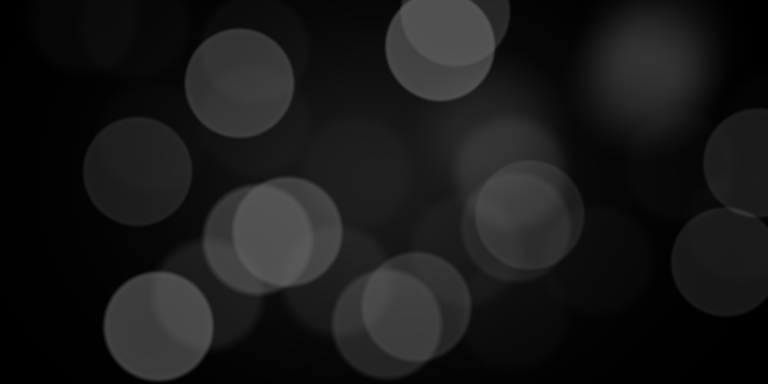
Write a Shadertoy shader that draws this background.

```glsl
// Grey out-of-focus light discs over a dim haze on black.

// Lengths are in canvas heights.
const float DISC_RADIUS = 0.142;
const float SHARP_EDGE = 0.006;
const float DULL_EDGE = 0.02;
const float SOFT_EDGE = 0.09;
const float RIM_WIDTH = 0.007;
const float RIM_GAIN = 0.10;
const float CORE_DIMMING = 0.06;
const float LIGHT_LIMIT = 0.40;

const int CHAIN_COUNT = 9;
const vec2 CHAIN_START = vec2(0.43, 0.28);
const float CHAIN_STEP = 0.112;
const float CHAIN_BUNCHING = 0.02;
const float CHAIN_SWAY = 0.13;
const float CHAIN_FIRST = 0.28;
const float CHAIN_LAST = 0.08;

const int ARCH_COUNT = 6;
const vec2 ARCH_CENTER = vec2(1.17, 0.50);
const vec2 ARCH_RADII = vec2(0.82, 0.38);
const float ARCH_BASE = 0.085;
const float ARCH_PEAK = 0.16;
const vec2 ECHO_OFFSET = vec2(0.04, 0.09);

const int DRIFT_COUNT = 3;
const vec2 DRIFT_START = vec2(1.28, 0.66);
const vec2 DRIFT_END = vec2(1.38, 0.44);
const float DRIFT_LIGHT = 0.075;

const int FAINT_COUNT = 7;
const float FAINT_LIGHT = 0.02;

const vec2 HAZE_CENTER = vec2(0.98, 0.53);
const vec2 HAZE_SIZE = vec2(0.52, 0.40);
const float HAZE_LIGHT = 0.10;

vec2 hash2(float n) {
    vec3 q = fract(vec3(n) * vec3(0.1031, 0.1030, 0.0973));
    q += dot(q, q.yzx + 33.33);
    return fract((q.xx + q.yz) * q.zy);
}

float bell(float x) {
    return exp(-x * x);
}

// Light of one disc: a nearly flat face and, when in focus, a thin rim.
float disc(vec2 p, vec2 center, float blur, float light) {
    float r = length(p - center);
    float edge = max(blur, 1.0 / iResolution.y);
    float d = r - DISC_RADIUS;
    float cover = 1.0 - smoothstep(-edge, edge, d);
    float face = 1.0 - CORE_DIMMING * (1.0 - min(r / DISC_RADIUS, 1.0));
    float focus = 1.0 - smoothstep(SHARP_EDGE, DULL_EDGE, blur);
    float rim = RIM_GAIN * focus * bell((d + edge) / RIM_WIDTH);
    return light * cover * (face + rim);
}

// Overlapping lights along a wavy line, bunched in threes.
float chain(vec2 p) {
    float sum = 0.0;
    for (int i = 0; i < CHAIN_COUNT; i++) {
        float n = float(i);
        float pulse = 0.5 + 0.5 * cos(2.1 * n + 0.8);
        float bunch = -CHAIN_BUNCHING * sin(2.09 * (n - 2.5));
        vec2 center = CHAIN_START + vec2(CHAIN_STEP * n + bunch, -CHAIN_SWAY * cos(1.2 * n));
        float fade = mix(CHAIN_FIRST, CHAIN_LAST, n / float(CHAIN_COUNT - 1));
        sum += disc(p, center, mix(DULL_EDGE, SHARP_EDGE, pulse), fade * mix(0.3, 1.0, pulse));
    }
    return sum;
}

// Lights around an arch, each with a weaker displaced echo.
float arch(vec2 p) {
    float sum = 0.0;
    for (int i = 0; i < ARCH_COUNT; i++) {
        float angle = 0.7 * float(i) - 0.5;
        vec2 center = ARCH_CENTER + ARCH_RADII * vec2(cos(angle), sin(angle));
        float crest = bell(1.4 * (angle - 1.7));
        float softness = bell(6.0 * (angle - 0.9));
        float blur = mix(SHARP_EDGE, SOFT_EDGE, softness);
        float light = ARCH_BASE + ARCH_PEAK * crest;
        float echo = light * (mix(0.15, 0.55, bell(3.0 * (angle - 1.6))) + 0.4 * softness);
        float echoBlur = max(blur, mix(DULL_EDGE, SHARP_EDGE, crest));
        sum += disc(p, center, blur, light);
        sum += disc(p, center + ECHO_OFFSET, echoBlur, echo);
    }
    return sum;
}

// A short run of lights coming into focus.
float drift(vec2 p) {
    float sum = 0.0;
    for (int i = 0; i < DRIFT_COUNT; i++) {
        float t = float(i) / float(DRIFT_COUNT - 1);
        float blur = mix(SOFT_EDGE, SHARP_EDGE, sqrt(t));
        sum += disc(p, mix(DRIFT_START, DRIFT_END, t), blur, DRIFT_LIGHT);
    }
    return sum;
}

// Barely visible lights scattered over the canvas.
float faintLights(vec2 p) {
    float sum = 0.0;
    for (int i = 0; i < FAINT_COUNT; i++) {
        vec2 h = hash2(float(i) + 17.0);
        vec2 center = vec2(2.0 * (float(i) + h.x) / float(FAINT_COUNT), h.y);
        sum += disc(p, center, DULL_EDGE, FAINT_LIGHT);
    }
    return sum;
}

void mainImage(out vec4 fragColor, in vec2 fragCoord) {
    vec2 p = fragCoord / iResolution.y;
    float haze = HAZE_LIGHT * bell(length((p - HAZE_CENTER) / HAZE_SIZE));
    float light = haze + chain(p) + arch(p) + drift(p) + faintLights(p);
    // Overlaps level off below the limit.
    float grey = light / pow(1.0 + pow(light / LIGHT_LIMIT, 3.0), 1.0 / 3.0);
    fragColor = vec4(vec3(grey), 1.0);
}
```
